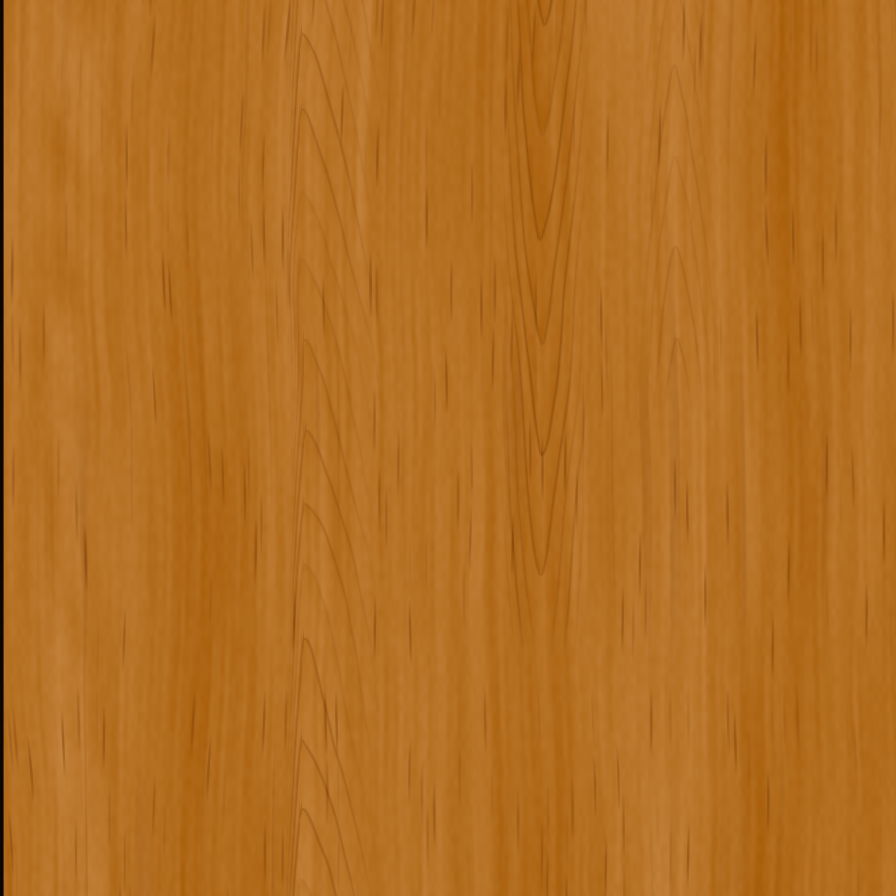
Give the GLSL for this texture, as a Shadertoy shader.

```glsl
// Warm cherry veneer: vertical grain, tonal bands, nested arches and a dark left edge.

const vec3 DARK_WOOD  = vec3(0.672, 0.388, 0.065);
const vec3 LIGHT_WOOD = vec3(0.757, 0.500, 0.222);
const vec3 LINE_WOOD  = vec3(0.500, 0.250, 0.030);
const vec3 EDGE_COLOR = vec3(0.050, 0.025, 0.010);
const float EDGE_WIDTH = 0.004;
const float MEAN_TONE = 0.42;
const float LINE_WIDTH = 0.0026;
const float PORE_COLUMNS = 150.0;
const float PORE_ROWS = 13.0;

// Broad bands: centre, half width, tone change.
const vec3 BANDS[7] = vec3[7](
    vec3(0.08, 0.020, 0.14), vec3(0.22, 0.035, -0.26), vec3(0.37, 0.050, 0.26),
    vec3(0.49, 0.030, 0.08), vec3(0.60, 0.040, -0.22), vec3(0.74, 0.070, 0.22),
    vec3(0.89, 0.045, -0.28));

float hash(vec2 p) {
    vec3 q = fract(vec3(p.xyx) * 0.1031);
    q += dot(q, q.yzx + 33.33);
    return fract((q.x + q.y) * q.z);
}

float noise(vec2 p) {
    vec2 i = floor(p), f = fract(p);
    f = f * f * (3.0 - 2.0 * f);
    return mix(mix(hash(i), hash(i + vec2(1, 0)), f.x),
               mix(hash(i + vec2(0, 1)), hash(i + vec2(1, 1)), f.x), f.y);
}

float signedNoise(vec2 p) { return 2.0 * noise(p) - 1.0; }

// Nested arches; direction 1 points down, -1 up. Returns line and inner shade.
vec2 arches(vec2 uv, float center, float direction, vec2 halfWidths,
            float lift, float spacing, float lowest) {
    float dx = uv.x - center + 0.006 * signedNoise(vec2(center * 90.0, uv.y * 7.0));
    float side = dx / (dx < 0.0 ? halfWidths.x : halfWidths.y);
    float bend = pow(side * side + 0.004, 0.72);
    float wobble = 0.035 * noise(vec2(center * 50.0, uv.y * 6.0))
                 + 0.012 * noise(uv * vec2(70.0, 18.0));
    float ring = (direction * uv.y - lift * bend + wobble) / spacing;
    float slope = length(vec2(dFdx(ring), dFdy(ring))) * iResolution.y;
    float away = abs(fract(ring + 0.5) - 0.5) / max(slope, 0.001);
    float strength = mix(0.3, 1.0, hash(vec2(floor(ring + 0.5), center * 71.0)));
    float line = (1.0 - smoothstep(0.0, LINE_WIDTH, away)) * strength;
    float inside = exp(-4.0 * fract(ring)) * smoothstep(0.0, 0.04, fract(ring));
    float mask = exp(-pow(abs(side), 4.0)) * smoothstep(lowest - 0.06, lowest + 0.04, uv.y);
    return vec2(line, inside) * mask;
}

// Short, tapered dark pores scattered in tall cells.
float pores(vec2 uv) {
    float column = floor(uv.x * PORE_COLUMNS);
    float y = uv.y * PORE_ROWS + hash(vec2(column, 3.0));
    vec2 cell = vec2(column, floor(y));
    float x = fract(uv.x * PORE_COLUMNS) - mix(0.35, 0.65, hash(cell + 17.0));
    float taper = sin(3.14159 * fract(y));
    float present = smoothstep(0.86, 1.0, hash(cell));
    return present * taper * (1.0 - smoothstep(0.08, 0.34, abs(x)));
}

float bandTone(vec2 uv) {
    float tone = MEAN_TONE;
    for (int i = 0; i < 7; i++) {
        float d = (uv.x - BANDS[i].x) / BANDS[i].y;
        tone += BANDS[i].z * exp(-d * d);
    }
    tone += 0.16 * signedNoise(uv * vec2(13.0, 1.6));
    return tone + 0.10 * signedNoise(uv * vec2(34.0, 2.2) + 8.0);
}

void mainImage(out vec4 fragColor, in vec2 fragCoord) {
    vec2 uv = fragCoord / iResolution.xy;
    vec2 grain = uv;
    grain.x += 0.010 * signedNoise(uv * vec2(5.0, 2.5))
             + 0.002 * signedNoise(uv * vec2(25.0, 9.0));

    // Tonal bands, fibres and fine flecks.
    float tone = bandTone(grain);
    tone += 0.16 * signedNoise(grain * vec2(85.0, 2.5));
    tone += 0.20 * signedNoise(grain * vec2(190.0, 5.0));
    tone += 0.10 * signedNoise(uv * vec2(230.0, 95.0));

    // Flame-like patches beside the left edge.
    float flame = exp(-pow((uv.x - 0.085) / 0.035, 2.0));
    tone += 0.34 * flame * signedNoise(vec2(uv.x * 38.0 + uv.y * 9.0, uv.y * 13.0));

    // Arched growth rings.
    vec2 sharpArch = arches(uv, 0.605, 1.0, vec2(0.036, 0.042), 0.36, 0.125, 0.31);
    vec2 flowingArch = arches(uv, 0.338, -1.0, vec2(0.014, 0.070), 0.24, 0.085, -0.1);
    vec2 faintArch = arches(uv, 0.755, -1.0, vec2(0.035, 0.040), 0.26, 0.100, 0.58);
    vec2 rings = sharpArch + 0.65 * flowingArch + 0.35 * faintArch;
    tone -= 0.38 * rings.y;

    // Thin long lines broken along the grain.
    float thread = smoothstep(0.80, 0.98, noise(vec2(grain.x * 125.0, uv.y * 2.0)));
    thread *= noise(uv * vec2(20.0, 5.0));
    float lines = 0.58 * rings.x + 0.25 * thread + 0.48 * pores(grain);

    vec3 color = mix(DARK_WOOD, LIGHT_WOOD, clamp(tone, -0.25, 1.15));
    color = mix(color, LINE_WOOD, clamp(lines, 0.0, 0.75));
    float edge = smoothstep(EDGE_WIDTH - 0.001, EDGE_WIDTH + 0.001, uv.x);
    fragColor = vec4(mix(EDGE_COLOR, color, edge), 1.0);
}
```
